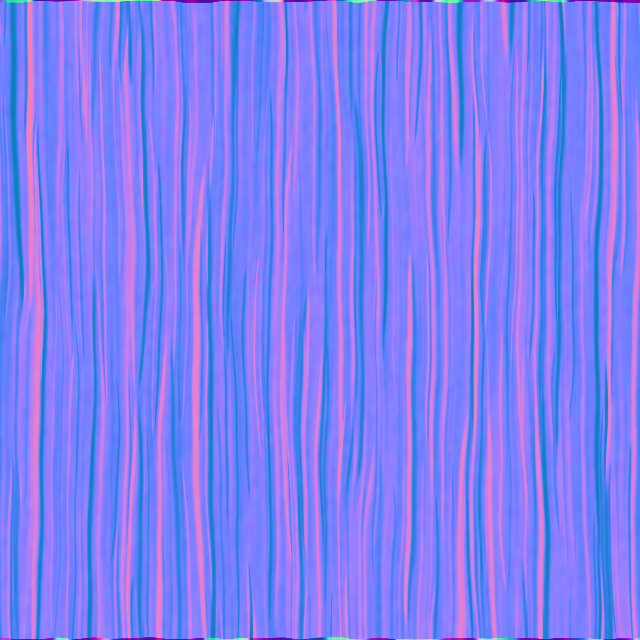
This texture map is drawn by a three.js fragment shader. Its source:

```glsl
// Tangent-space normal map of bark-like vertical ridges and furrows.
varying vec2 vUv;

const float TAU = 6.2831853;
const vec2 WIDE_CELLS = vec2(20.0, 1.3);    // columns, rows of broad ridges
const vec2 THIN_CELLS = vec2(36.0, 3.0);    // columns, rows of fine ridges
const float WIDE_EDGE = 0.0031;             // thickness of a ridge flank
const float THIN_EDGE = 0.0019;
const float WIDE_GAP = 0.014;               // largest flank offset from the ridge axis
const float THIN_GAP = 0.007;
const float WIDE_STEEPNESS = 1.85;
const float THIN_STEEPNESS = 1.05;
const float FIBRE_STRENGTH = 0.62;
const float GRAIN_STRENGTH = 0.13;
const float SLOPE_BIAS = -0.01;
const float SEAM_HEIGHT = 0.003;            // disturbed strip at top and bottom
const float SEAM_STEEPNESS = 4.0;

vec4 hash4(vec2 p) {
    vec4 q = fract(p.xyxy * vec4(0.1031, 0.1030, 0.0973, 0.1099));
    q += dot(q, q.wzxy + 33.33);
    return fract((q.xxyz + q.yzzw) * q.zywx);
}

float valueNoise(vec2 p) {
    vec2 cell = floor(p);
    vec2 f = fract(p);
    f = f * f * (3.0 - 2.0 * f);
    float low = mix(hash4(cell).x, hash4(cell + vec2(1.0, 0.0)).x, f.x);
    float high = mix(hash4(cell + vec2(0.0, 1.0)).x, hash4(cell + 1.0).x, f.x);
    return mix(low, high, f.y);
}

// Slow sideways wander shared by all the ridges.
vec2 wander(vec2 p) {
    float bend = 0.0038 * sin(7.0 * p.y + 2.0 * sin(TAU * 2.0 * p.x));
    bend += 0.0017 * sin(17.0 * p.y + TAU * 5.0 * p.x);
    bend += 0.0006 * sin(39.0 * p.y + TAU * 9.0 * p.x);
    return vec2(p.x + bend, p.y);
}

float flank(float offset, float thickness) {
    float d = offset / thickness;
    return exp(-d * d);
}

// Sideways slope of scattered ridges whose two flanks meet at tapered ends.
float ridgeSlope(vec2 p, vec2 cells, float edge, float maxGap, float steepness, float seed) {
    vec2 home = floor(p * cells);
    float slope = 0.0;
    for (int j = -1; j <= 1; j++) {
        for (int i = -1; i <= 1; i++) {
            vec2 cell = home + vec2(float(i), float(j));
            vec2 id = vec2(mod(cell.x, cells.x), cell.y + 20.0) + seed;
            vec4 place = hash4(id);
            vec4 look = hash4(id + 71.0);
            vec2 center = (cell + place.xy) / cells;
            vec2 d = p - center;
            float reach = mix(0.4, 1.0, place.z) / cells.y;
            float taper = 1.0 - smoothstep(0.4, 1.0, abs(d.y) / reach);
            float gap = maxGap * mix(0.25, 1.0, look.x) * sqrt(taper);
            float thickness = edge * mix(0.7, 1.3, look.y) * mix(0.6, 1.0, taper);
            vec2 strength = steepness * mix(vec2(0.12), vec2(1.0), look.zw * sqrt(look.zw));
            float side = place.w < 0.65 ? 1.0 : -1.0;
            float rise = strength.x * flank(d.x + side * gap, thickness);
            float fall = strength.y * flank(d.x - side * gap, thickness);
            slope += (rise - fall) * smoothstep(0.0, 0.3, taper);
        }
    }
    return slope;
}

// Fine vertical fibres layered at several widths.
float fibreSlope(vec2 p) {
    float fibres = 0.50 * (valueNoise(p * vec2(80.0, 2.5)) - 0.5);
    fibres += 0.65 * (valueNoise(p * vec2(150.0, 4.0) + 31.0) - 0.5);
    fibres += 0.40 * (valueNoise(p * vec2(250.0, 6.0) + 57.0) - 0.5);
    return FIBRE_STRENGTH * fibres;
}

// Faint slanted roughness.
vec2 grainSlope(vec2 p) {
    vec2 q = vec2(130.0 * p.x - 25.0 * p.y, 65.0 * p.y + 25.0 * p.x) + 90.0;
    vec2 rough = vec2(valueNoise(q), valueNoise(q + 43.0)) - 0.5;
    return GRAIN_STRENGTH * rough * vec2(1.0, 0.6);
}

// Broken, steep gradients along the upper and lower borders.
vec2 seamSlope(vec2 p) {
    float border = min(p.y, 1.0 - p.y);
    float end = step(0.5, p.y) * 37.0;
    float ragged = valueNoise(vec2(p.x * 34.0, end + 3.0));
    float height = SEAM_HEIGHT * mix(0.3, 1.5, ragged);
    float mask = 1.0 - smoothstep(height * 0.6, height * 1.2, border);
    float tilt = valueNoise(vec2(p.x * 30.0, end + 11.0)) - 0.55;
    float skew = valueNoise(vec2(p.x * 60.0, end + 19.0)) - 0.6;
    return SEAM_STEEPNESS * mask * vec2(skew, clamp(tilt * 5.0, -1.0, 1.0));
}

void main() {
    vec2 p = wander(vUv);
    vec2 slope = vec2(SLOPE_BIAS, 0.0);
    slope.x += ridgeSlope(p, WIDE_CELLS, WIDE_EDGE, WIDE_GAP, WIDE_STEEPNESS, 5.0);
    slope.x += ridgeSlope(p, THIN_CELLS, THIN_EDGE, THIN_GAP, THIN_STEEPNESS, 143.0);
    slope.x += fibreSlope(p);
    slope += grainSlope(vUv) + seamSlope(vUv);

    // Pack the unit normal into colour.
    vec3 normal = normalize(vec3(slope, 1.0));
    gl_FragColor = vec4(0.5 + 0.5 * normal, 1.0);
}
```
